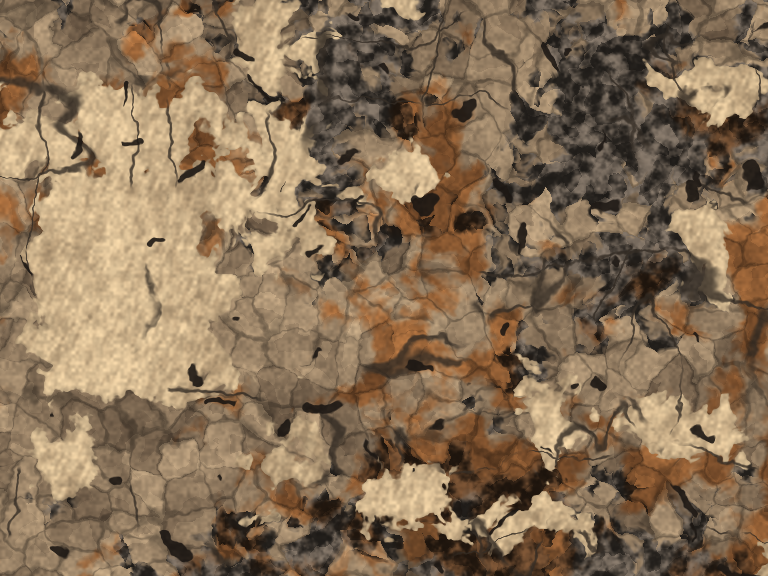
This texture is drawn by a Shadertoy shader. Its source:

```glsl
// Polished granite: warped cellular grains of tan and brown, overlaid with
// speckled dark mica, rust stains, ragged cream feldspar crystals, thin
// cracks and black flakes. All layers are built from value noise and cells.

float hash(vec2 p) {
    vec3 q = fract(p.xyx * vec3(0.1031, 0.1030, 0.0973));
    q += dot(q, q.yzx + 33.33);
    return fract((q.x + q.y) * q.z);
}

vec2 hash2(vec2 p) {
    return vec2(hash(p), hash(p + 71.7));
}

float noise(vec2 p) {
    vec2 i = floor(p), f = fract(p);
    f = f * f * (3.0 - 2.0 * f);
    return mix(mix(hash(i), hash(i + vec2(1, 0)), f.x),
               mix(hash(i + vec2(0, 1)), hash(i + vec2(1, 1)), f.x), f.y);
}

float fbm(vec2 p, int octaves) {
    float sum = 0.0, amp = 0.5, total = 0.0;
    for (int i = 0; i < octaves; i++) {
        sum += amp * noise(p);
        total += amp;
        amp *= 0.55;
        p = mat2(1.6, 1.2, -1.2, 1.6) * p + 17.3;
    }
    return sum / total;
}

// Irregular grains: x = random value of the grain, y = closeness to its seam
vec2 grains(vec2 p) {
    vec2 cell = floor(p);
    float near = 9.0, second = 9.0, id = 0.0;
    for (int y = -1; y <= 1; y++)
    for (int x = -1; x <= 1; x++) {
        vec2 c = cell + vec2(x, y);
        float d = length(c + hash2(c) - p);
        if (d < near) {
            second = near;
            near = d;
            id = hash(c + 11.5);
        } else second = min(second, d);
    }
    return vec2(id, second - near);
}

// Depth inside the feldspar crystals, positive within
float feldspar(vec2 p) {
    vec2 body = abs(p - vec2(0.225, 0.50)) - vec2(0.10, 0.15);
    float depth = 0.06 - length(max(body, 0.0));
    vec2 cap = (p - vec2(0.25, 0.77)) / vec2(0.13, 0.08);
    depth = max(depth, 0.08 * (1.0 - length(cap)));
    vec2 cell = floor(p / 0.22);
    for (int y = -1; y <= 1; y++)
    for (int x = -1; x <= 1; x++) {
        vec2 c = cell + vec2(x, y);
        vec2 center = (c + 0.1 + 0.8 * hash2(c + 5.0)) * 0.22;
        vec2 radius = mix(vec2(0.035), vec2(0.10), hash2(c + 29.0));
        float d = min(radius.x, radius.y) * (1.0 - length((p - center) / radius));
        if (hash(c + 47.0) < 0.62) depth = max(depth, d);
    }
    return depth;
}

// Distance to the nearest scattered sliver
float flakes(vec2 p) {
    vec2 cell = floor(p * 9.0);
    float dist = 1.0;
    for (int y = -1; y <= 1; y++)
    for (int x = -1; x <= 1; x++) {
        vec2 c = cell + vec2(x, y), size = hash2(c + 83.0);
        vec2 d = p - (c + hash2(c + 61.0)) / 9.0;
        float a = 6.283 * hash(c + 97.0);
        d = mat2(cos(a), sin(a), -sin(a), cos(a)) * d;
        d.x -= clamp(d.x, -0.026 * size.x, 0.026 * size.x);
        if (hash(c + 3.0) < 0.42) dist = min(dist, length(d) - mix(0.002, 0.008, size.y));
    }
    return dist;
}

void mainImage(out vec4 fragColor, in vec2 fragCoord) {
    vec2 p = fragCoord / iResolution.y;
    float pixel = 1.0 / iResolution.y;
    vec2 q = p + 0.07 * (vec2(fbm(p * 11.0, 5), fbm(p * 11.0 + 40.0, 5)) - 0.5);
    float rough = fbm(q * 20.0 + 3.0, 4) - 0.5;
    float speckle = fbm(p * 58.0, 3);

    // Tan and brown grains in two sizes
    vec2 large = grains(q * 17.0), small = grains(q * 42.0 + 8.0);
    float tone = 0.5 * large.x + 0.25 * small.x + 0.25 * speckle + 0.5 * rough;
    vec3 color = mix(vec3(0.39, 0.32, 0.25), vec3(0.77, 0.66, 0.52), clamp(tone, 0.0, 1.0));
    color *= mix(0.74, 1.0, smoothstep(0.0, 0.13, large.y + 0.3 * rough));

    // Speckled grey and black mica
    float dark = fbm(p * 3.6 + 7.0, 4) + 0.6 * rough + 0.22 * (0.5 - large.x)
               + 0.10 * (0.5 - small.x);
    vec3 mica = mix(vec3(0.11, 0.10, 0.09), vec3(0.50, 0.45, 0.40),
                    smoothstep(0.22, 0.82, speckle + 0.25 * (small.x - 0.5) - 0.4 * rough));
    color = mix(color, mica, 0.95 * smoothstep(0.50, 0.58, dark));

    // Rust stains
    float rust = fbm(p * 2.9 + 19.0, 3) + 0.7 * (fbm(q * 16.0 + 31.0, 4) - 0.5);
    color = mix(color, color * vec3(0.92, 0.66, 0.42), 0.85 * smoothstep(0.50, 0.66, rust));

    // Cream crystals with ragged rims and fine slanted fibres
    float depth = feldspar(q) + 0.15 * rough + 0.010 * (speckle - 0.5);
    float fibre = noise(mat2(0.9, 0.4, -0.4, 0.9) * p * vec2(150.0, 45.0));
    float sheen = 0.45 * fbm(q * 9.0 + 53.0, 4) + 0.25 * fibre + 0.3 * speckle;
    vec3 cream = mix(vec3(0.66, 0.56, 0.43), vec3(0.90, 0.79, 0.62), smoothstep(0.2, 0.75, sheen));
    cream *= mix(0.88, 1.0, smoothstep(0.0, 0.02, depth));
    color = mix(color, cream, smoothstep(-0.002, 0.004 + pixel, depth));

    // Broken dark cracks, mostly upright, some lying
    float upright = abs(fbm(q * vec2(8.0, 2.5) + 13.0, 2) - 0.5);
    float lying = abs(fbm(q * vec2(3.0, 8.0) + 67.0, 2) - 0.5);
    float crack = 1.0 - smoothstep(0.004, 0.016 + 2.0 * pixel, min(upright, lying));
    crack *= smoothstep(0.48, 0.62, noise(p * 8.0 + 23.0) + 0.5 * rough);
    color = mix(color, vec3(0.20, 0.17, 0.14), 0.8 * crack);

    // Black flakes, then fine surface grain
    float flake = flakes(q) + 0.012 * rough;
    color = mix(color, vec3(0.11, 0.09, 0.075), 0.9 * (1.0 - smoothstep(-pixel, pixel, flake)));
    color *= 0.90 + 0.20 * noise(p * 165.0);
    fragColor = vec4(color, 1.0);
}
```
